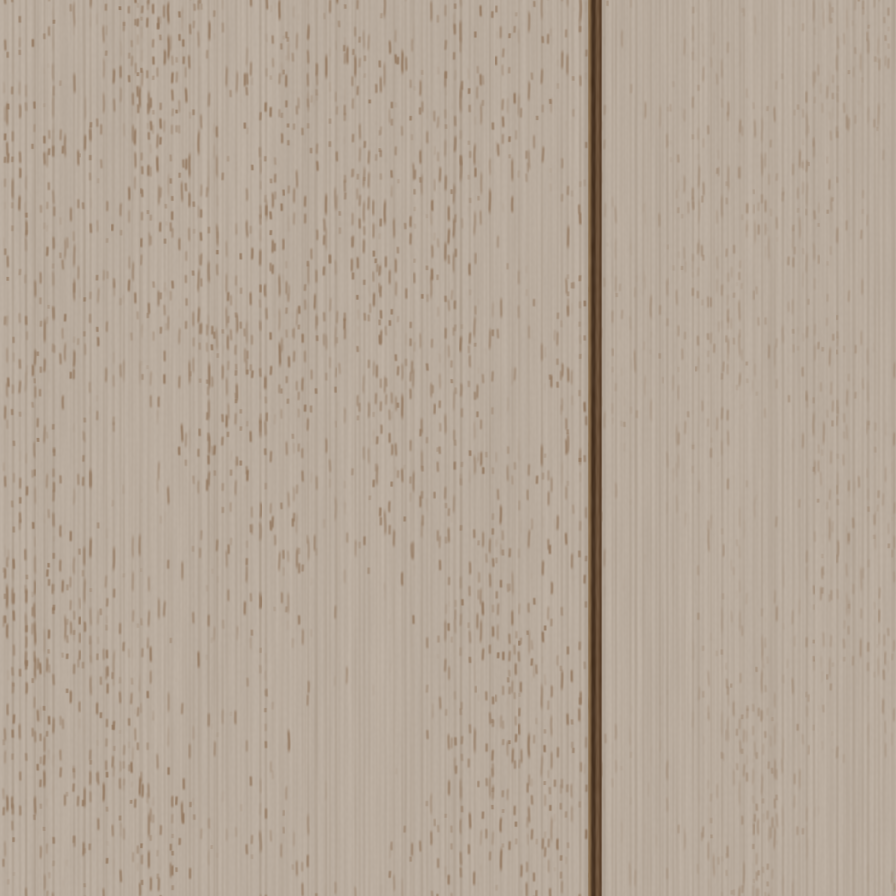
This texture is drawn by a WebGL 2 fragment shader. Its source:

```glsl
#version 300 es
precision highp float;

uniform vec2 u_resolution;
out vec4 fragColor;

const vec3 WOOD = vec3(0.735, 0.685, 0.632);
const vec3 GRAIN = vec3(0.655, 0.595, 0.53);
const vec3 PORE = vec3(0.57, 0.46, 0.36);
const vec3 GROOVE_EDGE = vec3(0.54, 0.43, 0.30);
const vec3 GROOVE_CORE = vec3(0.27, 0.19, 0.125);
const vec3 GROOVE_FLOOR = vec3(0.43, 0.33, 0.24);
const float SEAM = 0.664;
const float GROOVE_HALF = 0.0075;

float hash(vec2 p) {
  vec3 q = fract(vec3(p.xyx) * 0.1031);
  q += dot(q, q.yzx + 33.33);
  return fract((q.x + q.y) * q.z);
}

float gradientDot(vec2 cell, vec2 offset) {
  float angle = 6.2832 * hash(cell);
  return dot(vec2(cos(angle), sin(angle)), offset);
}

// Gradient noise, roughly -0.7 to 0.7
float noise(vec2 p) {
  vec2 i = floor(p), f = fract(p);
  vec2 u = f * f * f * (f * (f * 6.0 - 15.0) + 10.0);
  vec2 e = vec2(0.0, 1.0);
  return mix(mix(gradientDot(i, f), gradientDot(i + e.yx, f - e.yx), u.x),
             mix(gradientDot(i + e.xy, f - e.xy), gradientDot(i + e.yy, f - e.yy), u.x), u.y);
}

// Soft line of the given half width, never thinner than a pixel
float line(float d, float halfWidth, float pixel) {
  float soft = max(halfWidth, pixel);
  return (1.0 - smoothstep(0.0, 2.0 * soft, abs(d))) * halfWidth / soft;
}

// Horizontal distance to the jittered grain line of a column
float grainOffset(float x, float count, float seed) {
  float column = floor(x * count);
  float center = 0.25 + 0.5 * hash(vec2(column, seed));
  return (fract(x * count) - center) / count;
}

// Long vertical pinstripes with slowly changing strength
float stripes(vec2 p, float count, float seed, float pixel) {
  float column = floor(p.x * count);
  float strength = 0.25 + 0.75 * hash(vec2(column, seed + 7.0));
  float fade = 0.8 + 0.7 * noise(vec2(column * 3.7 + seed, p.y * 7.0));
  return strength * fade * line(grainOffset(p.x, count, seed), 0.0012, pixel);
}

// Short tapered pores lying along the pinstripes
float pores(vec2 p, vec2 count, float seed, float density, float pixel) {
  float column = floor(p.x * count.x);
  float y = p.y * count.y + 9.0 * hash(vec2(column, seed + 3.0));
  vec2 cell = vec2(column, floor(y) + 41.0 * seed);
  float halfLength = mix(0.15, 0.46, hash(cell + 11.0));
  float along = abs(fract(y) - 0.5) / halfLength;
  float taper = 1.0 - smoothstep(0.45, 1.0, along);
  float present = smoothstep(0.0, 0.12, density - hash(cell + 23.0));
  float wander = 0.0012 * noise(vec2(column * 5.3, p.y * 45.0));
  float shade = 0.35 + 0.65 * hash(cell + 37.0);
  float d = grainOffset(p.x, count.x, seed) + wander;
  return present * shade * taper * line(d, 0.0014, pixel);
}

vec3 board(vec2 p, float rightBoard, float pixel) {
  // Broad tone and fine fibre
  float tone = 0.012 * noise(p * vec2(16.0, 1.2)) + 0.018 * noise(p * vec2(90.0, 1.8));
  tone += 0.015 * noise(p * vec2(260.0, 14.0)) + 0.010 * noise(p * vec2(310.0, 170.0));
  vec3 color = WOOD + tone;

  // Pores gather in tall patches, fainter on the right board
  float patches = noise(p * vec2(9.0, 2.2) + 17.0);
  float density = mix(0.30, 0.24, rightBoard) + 0.40 * patches + 0.06 * (p.y - 0.5);
  float poreStrength = mix(0.85, 0.42, rightBoard);
  float columns = mix(92.0, 116.0, rightBoard);
  for (int i = 0; i < 3; i++) {
    float layer = float(i);
    float seed = 1.0 + layer + 5.0 * rightBoard;
    float count = columns + 31.0 * layer;
    float grain = stripes(p, count, seed, pixel) * (0.55 - 0.13 * layer);
    float pore = pores(p, vec2(count, 26.0 + 13.0 * layer), seed, density - 0.07 * layer, pixel);
    color = mix(color, GRAIN, clamp(grain, 0.0, 1.0));
    color = mix(color, PORE, pore * poreStrength);
  }
  return color;
}

// Bevelled slot: warm left lip, dark core, lighter floor, dark right wall
vec3 groove(vec3 color, vec2 p, float pixel) {
  float d = p.x - SEAM;
  float t = d / GROOVE_HALF;
  float wear = 0.035 * noise(p * vec2(400.0, 60.0)) + 0.02 * noise(vec2(3.0, p.y * 9.0));
  vec3 inside = mix(GROOVE_EDGE, GROOVE_CORE, smoothstep(-0.85, -0.3, t));
  inside = mix(inside, GROOVE_FLOOR, smoothstep(-0.15, 0.35, t));
  inside = mix(inside, GROOVE_CORE * 1.25, smoothstep(0.45, 0.85, t)) + wear;
  float shadow = 1.0 - smoothstep(GROOVE_HALF, 2.0 * GROOVE_HALF, abs(d));
  float soft = max(0.001, pixel);
  float cover = 1.0 - smoothstep(GROOVE_HALF - soft, GROOVE_HALF + soft, abs(d));
  return mix(color * (1.0 - 0.05 * shadow), inside, cover);
}

void main() {
  vec2 p = gl_FragCoord.xy / u_resolution;
  float pixel = 1.0 / min(u_resolution.x, u_resolution.y);
  vec3 color = board(p, step(SEAM, p.x), pixel);
  fragColor = vec4(groove(color, p, pixel), 1.0);
}
```
